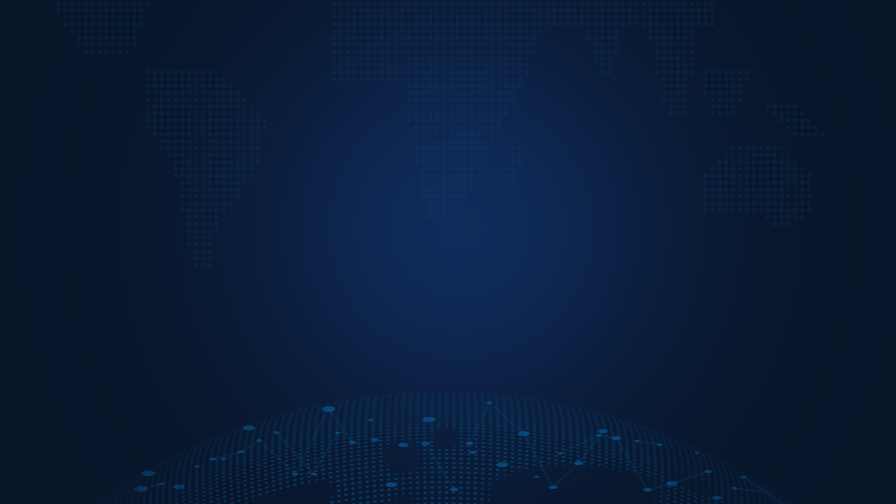
This background is drawn by a WebGL 1 fragment shader. Its source:

```glsl
precision highp float;

uniform vec2 u_resolution;

// Lengths are in canvas heights; x is zero at the middle.
const vec3 EDGE_COLOR = vec3(0.030, 0.082, 0.160);
const vec3 GLOW_COLOR = vec3(0.060, 0.168, 0.355);
const vec3 MAP_COLOR = vec3(0.050, 0.300, 0.450);
const vec3 DOT_COLOR = vec3(0.020, 0.300, 0.500);
const vec3 NODE_COLOR = vec3(0.030, 0.370, 0.620);
const vec2 GLOW_CENTER = vec2(0.025, 0.549);
const float GLOW_RADIUS = 0.42;
const float MAP_CELL = 0.01366;
const float MAP_DOT = 0.32;
const float MAP_OPACITY = 0.16;
const vec2 GLOBE_CENTER = vec2(-0.01, -0.974);
const float GLOBE_RADIUS = 1.197;
const float GLOBE_TILT = 1.2;
const vec2 GLOBE_STEP = vec2(0.0122, 0.016);
const float GLOBE_DOT = 0.25;
const int NODE_COUNT = 44;
const float NODE_SPREAD = 0.62;

float hash(vec2 p) {
  vec3 q = fract(p.xyx * 0.1031);
  q += dot(q, q.yzx + 33.33);
  return fract((q.x + q.y) * q.z);
}

float noise(vec2 p) {
  vec2 i = floor(p), f = fract(p);
  f = f * f * (3.0 - 2.0 * f);
  return mix(mix(hash(i), hash(i + vec2(1.0, 0.0)), f.x),
             mix(hash(i + vec2(0.0, 1.0)), hash(i + 1.0), f.x), f.y);
}

// Trapezoid; each end holds left, right and row, counted down from the top.
float band(vec2 c, vec3 top, vec3 bottom) {
  float t = (c.y - top.z) / (bottom.z - top.z);
  vec2 sides = mix(top.xy, bottom.xy, t);
  return step(0.0, t) * step(t, 1.0) * step(sides.x, c.x) * step(c.x, sides.y);
}

float americas(vec2 c) {
  float land = band(c, vec3(7.5, 22.0, 0.0), vec3(12.0, 19.0, 8.0));
  land = max(land, band(c, vec3(21.0, 31.0, 10.0), vec3(20.5, 39.0, 17.0)));
  land = max(land, band(c, vec3(20.5, 39.0, 17.0), vec3(25.0, 37.5, 24.0)));
  land = max(land, band(c, vec3(25.0, 37.5, 24.0), vec3(26.5, 33.0, 31.0)));
  return max(land, band(c, vec3(26.5, 32.0, 31.0), vec3(28.0, 30.5, 39.0)));
}

float africa(vec2 c) {
  float land = band(c, vec3(48.0, 80.0, 0.0), vec3(48.0, 76.0, 12.0));
  land = max(land, band(c, vec3(58.0, 76.0, 12.0), vec3(59.5, 73.0, 18.0)));
  land = max(land, band(c, vec3(59.5, 73.0, 18.0), vec3(61.0, 69.0, 27.0)));
  land = max(land, band(c, vec3(61.0, 69.0, 27.0), vec3(62.0, 65.5, 31.5)));
  return max(land, band(c, vec3(74.0, 76.0, 21.0), vec3(73.0, 75.0, 27.0)));
}

float asiaPacific(vec2 c) {
  float land = band(c, vec3(69.0, 104.0, 0.0), vec3(72.0, 104.0, 4.0));
  land = max(land, band(c, vec3(85.0, 90.0, 4.0), vec3(87.0, 89.0, 11.0)));
  land = max(land, band(c, vec3(94.0, 101.0, 4.0), vec3(97.0, 100.0, 17.0)));
  land = max(land, band(c, vec3(102.0, 109.0, 10.0), vec3(103.0, 107.0, 17.0)));
  land = max(land, band(c, vec3(111.0, 116.0, 15.0), vec3(115.0, 120.0, 20.0)));
  land = max(land, band(c, vec3(106.0, 114.0, 21.0), vec3(102.0, 118.5, 26.0)));
  land = max(land, band(c, vec3(102.0, 118.5, 26.0), vec3(102.0, 118.0, 31.0)));
  return max(land, band(c, vec3(111.0, 117.5, 31.0), vec3(112.0, 114.0, 33.0)));
}

float worldMap(vec2 p, float pixel) {
  vec2 grid = vec2(p.x / MAP_CELL + 65.08, (1.0 - p.y) / MAP_CELL);
  vec2 cell = floor(grid) + 0.5;
  float land = max(americas(cell), max(africa(cell), asiaPacific(cell)));
  float blur = 0.7 * pixel / MAP_CELL;
  return land * (1.0 - smoothstep(MAP_DOT - blur, MAP_DOT + blur, length(grid - cell)));
}

// Dots on a tilted sphere; rows merge into streaks toward the rim.
float globeDots(vec2 p, float pixel) {
  vec2 q = (p - GLOBE_CENTER) / GLOBE_RADIUS;
  float z = sqrt(max(1.0 - dot(q, q), 0.0));
  float c = cos(GLOBE_TILT), s = sin(GLOBE_TILT);
  vec2 lonLat = vec2(atan(q.x, q.y * s + z * c), asin(clamp(q.y * c - z * s, -1.0, 1.0)));
  float rows = smoothstep(0.22, 0.42, z);
  vec2 offset = (fract(lonLat / GLOBE_STEP) - 0.5) * vec2(1.0, rows);
  float blur = 0.7 * pixel / (GLOBE_STEP.x * GLOBE_RADIUS);
  float dots = 1.0 - smoothstep(GLOBE_DOT - blur, GLOBE_DOT + blur, length(offset));
  float land = smoothstep(0.22, 0.42, noise(lonLat * vec2(14.0, 11.0) + 7.0));
  float sea = smoothstep(0.8, 1.1, length((p - vec2(0.25, 0.025)) / vec2(0.18, 0.055)));
  float lake = smoothstep(0.8, 1.1, length((p - vec2(-0.005, 0.132)) / vec2(0.028, 0.022)));
  float inside = smoothstep(-pixel, pixel, GLOBE_RADIUS * (1.0 - length(q)));
  return dots * mix(0.55, land, rows) * sea * lake * inside * mix(0.6, 1.0, rows);
}

vec2 nodePosition(float i) {
  float x = NODE_SPREAD * (2.0 * (i + hash(vec2(i, 3.0))) / float(NODE_COUNT) - 1.0);
  float rim = sqrt(GLOBE_RADIUS * GLOBE_RADIUS - x * x) + GLOBE_CENTER.y;
  return vec2(x + GLOBE_CENTER.x, rim * (0.95 - 0.85 * hash(vec2(i, 11.0))));
}

float segmentDistance(vec2 p, vec2 a, vec2 b) {
  vec2 ab = b - a;
  return length(p - a - ab * clamp(dot(p - a, ab) / dot(ab, ab), 0.0, 1.0));
}

void main() {
  float pixel = 1.0 / u_resolution.y;
  vec2 p = (gl_FragCoord.xy - vec2(0.5 * u_resolution.x, 0.0)) * pixel;

  // Radial glow and dotted map
  vec2 fromGlow = (p - GLOW_CENTER) / GLOW_RADIUS;
  vec3 color = mix(EDGE_COLOR, GLOW_COLOR, exp(-dot(fromGlow, fromGlow)));
  color = mix(color, MAP_COLOR, MAP_OPACITY * worldMap(p, pixel));

  // Globe with linked flat nodes
  float sideFade = 1.0 - 0.45 * smoothstep(0.25, 0.7, abs(p.x));
  color = mix(color, DOT_COLOR, 0.55 * sideFade * globeDots(p, pixel));
  float nodes = 0.0, links = 0.0;
  for (int n = 0; n < NODE_COUNT; n++) {
    float i = float(n);
    vec2 a = nodePosition(i);
    float size = mix(0.005, 0.015, pow(hash(vec2(i, 23.0)), 2.0));
    float d = length((p - a) * vec2(1.0, 2.4)) - size;
    nodes = max(nodes, 1.0 - smoothstep(-pixel, pixel, d));
    float linked = step(0.55, hash(vec2(i, 31.0)));
    float gap = segmentDistance(p, a, nodePosition(i + 2.0));
    links = max(links, linked * (1.0 - smoothstep(0.0005, 0.0005 + 1.5 * pixel, gap)));
  }
  color = mix(color, DOT_COLOR, 0.22 * links);
  color = mix(color, NODE_COLOR, 0.6 * sideFade * nodes);
  gl_FragColor = vec4(color, 1.0);
}
```
